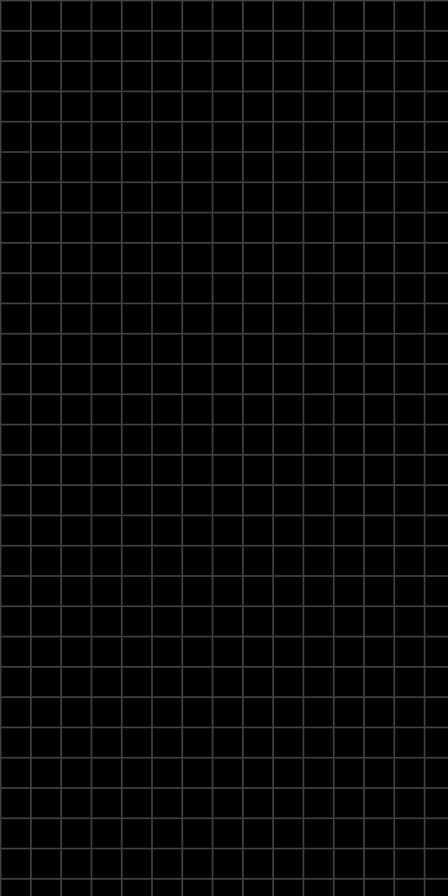
Write a Shadertoy shader that draws this pattern.

```glsl
// Fine grey square grid on black, anchored at the upper left corner.

// Box-filtered coverage of grid lines, for each axis separately.
vec2 gridCoverage(vec2 p, float period, float lineWidth, float pixel) {
    vec2 lineDistance = abs(fract(p / period + 0.5) - 0.5) * period;
    vec2 overlap = 0.5 * (lineWidth + pixel) - lineDistance;
    return clamp(overlap / pixel, 0.0, min(1.0, lineWidth / pixel));
}

void mainImage(out vec4 fragColor, in vec2 fragCoord) {
    // Canvas widths, measured rightward and downward
    float pixel = 1.0 / iResolution.x;
    vec2 p = vec2(fragCoord.x, iResolution.y - fragCoord.y) * pixel;

    // Square cells, with the first lines just inside the border
    vec2 coverage = gridCoverage(p - 0.0013, 0.0676, 0.0039, pixel);

    // Crossings keep the tone of a single line
    float line = max(coverage.x, coverage.y);
    fragColor = vec4(mix(vec3(0.0), vec3(0.25), line), 1.0);
}
```
